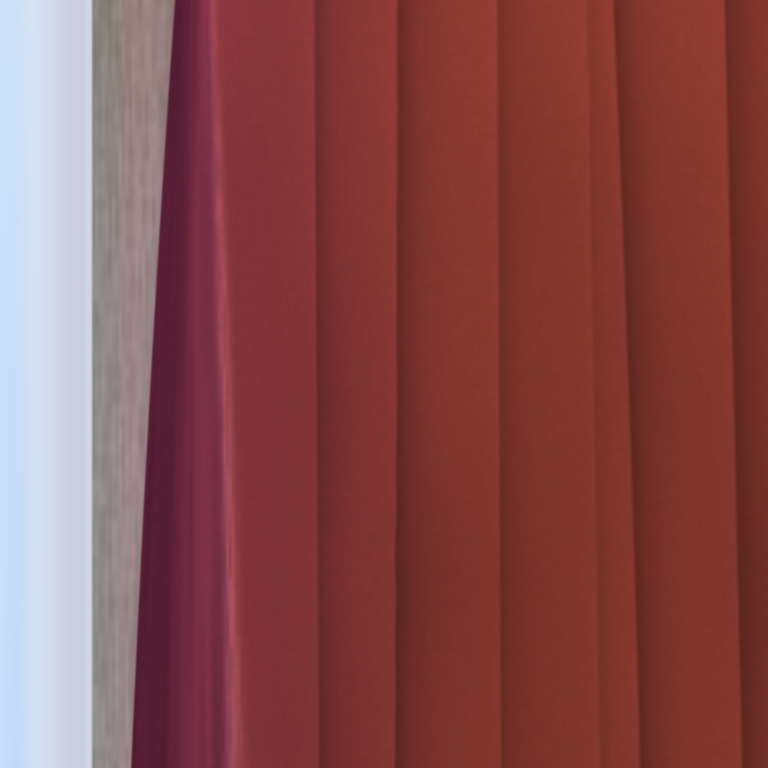
This texture is drawn by a WebGL 1 fragment shader. Its source:

```glsl
precision highp float;
uniform vec2 u_resolution;

float hash(vec2 p) {
  vec3 q = fract(vec3(p.xyx) * 0.1031);
  q += dot(q, q.yzx + 33.33);
  return fract((q.x + q.y) * q.z);
}

float noise(vec2 p) {
  vec2 i = floor(p), f = fract(p);
  f = f * f * (3.0 - 2.0 * f);
  return mix(mix(hash(i), hash(i + vec2(1, 0)), f.x),
             mix(hash(i + vec2(0, 1)), hash(i + vec2(1, 1)), f.x), f.y);
}

// Multiplier for a pleat: lit lip left of the edge, shadow fading to its right
float pleat(float d, float depth, float spread) {
  float side = smoothstep(-0.003, 0.004, d);
  float shadow = side * exp(-max(d, 0.0) / spread);
  float lip = (1.0 - side) * exp(min(d, 0.0) / 0.014);
  return 1.0 - depth * shadow + 0.05 * lip;
}

vec3 windowLight(vec2 p) {
  vec3 sky = mix(vec3(0.79, 0.88, 0.98), vec3(0.84, 0.89, 0.96), smoothstep(0.0, 0.05, p.x));
  vec3 c = mix(sky, vec3(0.79, 0.81, 0.87), smoothstep(0.04, 0.1, p.x));
  c -= vec3(0.05, 0.03, 0.0) * exp(-pow((p.x - 0.025) / 0.02, 2.0)) * (1.0 - p.y);
  return c + 0.03 * exp(-pow((p.x - 0.115) / 0.004, 2.0));
}

vec3 wall(vec2 p) {
  vec3 c = mix(vec3(0.55, 0.54, 0.53), vec3(0.61, 0.53, 0.54), smoothstep(0.125, 0.175, p.x));
  c += 0.06 * (noise(p * vec2(230.0, 14.0)) - 0.5);
  c += 0.04 * (noise(p * vec2(120.0, 60.0)) - 0.5);
  return c - vec3(0.02, 0.03, 0.05) * smoothstep(0.6, 1.0, p.y);
}

vec3 curtain(vec2 p, float hem, float ridge) {
  // Cloth warms and brightens toward the upper right
  vec3 c = mix(vec3(0.49, 0.195, 0.205), vec3(0.52, 0.215, 0.175), smoothstep(0.3, 0.7, p.x));
  c *= 0.97 + 0.09 * smoothstep(0.2, 1.0, p.y);
  c *= 1.0 + 0.07 * (noise(p * vec2(7.0, 4.0) + 8.0) - 0.5);

  c *= pleat(p.x - mix(0.415, 0.409, p.y), 0.25, 0.022);
  c *= pleat(p.x - mix(0.513, 0.516, p.y) - 0.002 * noise(vec2(3.0, p.y * 18.0)), 0.30, 0.028);
  c *= pleat(p.x - mix(0.652, 0.647, p.y), 0.21, 0.025);
  c *= pleat(p.x - mix(0.781, 0.764, p.y), 0.10, 0.018);
  c *= pleat(p.x - mix(0.833, 0.798, p.y) - 0.01 * p.y * (1.0 - p.y), 0.30, 0.032);
  c *= pleat(p.x - mix(0.966, 0.943, p.y), 0.30, 0.040);

  // Plum lining between the hem and the ridge
  float across = (p.x - hem) / (ridge - hem);
  float streak = noise(vec2(across * 16.0, p.y * 3.0));
  vec3 lining = mix(vec3(0.32, 0.11, 0.19), vec3(0.46, 0.18, 0.25), smoothstep(0.2, 0.75, across));
  lining *= 0.93 + 0.16 * streak;
  lining *= 1.0 - 0.12 * exp(-pow((across - 0.85) / 0.1, 2.0)) * (1.0 - p.y);
  c = mix(lining, c, smoothstep(-0.008, 0.006, p.x - ridge));

  // Satin sheen along the ridge, wider and rougher near the floor
  float d = p.x - ridge;
  float breadth = mix(0.012, 0.006, p.y);
  float grain = 0.6 + 0.6 * noise(vec2(p.x * 260.0, p.y * 22.0));
  float glow = exp(-pow(d / breadth, 2.0)) * grain;
  c += vec3(0.15, 0.11, 0.11) * glow * mix(1.0, 0.55, smoothstep(0.55, 1.0, p.y));
  c += vec3(0.02, 0.005, 0.025) * exp(-abs(d) / 0.05);

  // Fine weave
  float weave = noise(p * vec2(260.0, 90.0)) + noise(p * vec2(90.0, 260.0)) - 1.0;
  return c * (1.0 + 0.025 * weave);
}

void main() {
  vec2 p = gl_FragCoord.xy / u_resolution;
  float hem = mix(0.171, 0.228, p.y) - 0.014 * p.y * (1.0 - p.y);
  float ridge = mix(0.306, 0.276, p.y) + 0.008 * p.y * (1.0 - p.y);

  vec3 c = mix(windowLight(p), wall(p), smoothstep(0.118, 0.122, p.x));
  c *= 1.0 - 0.10 * exp(-abs(p.x - hem) / 0.006);
  c = mix(c, curtain(p, hem, ridge), smoothstep(-0.002, 0.002, p.x - hem));
  gl_FragColor = vec4(c, 1.0);
}
```
